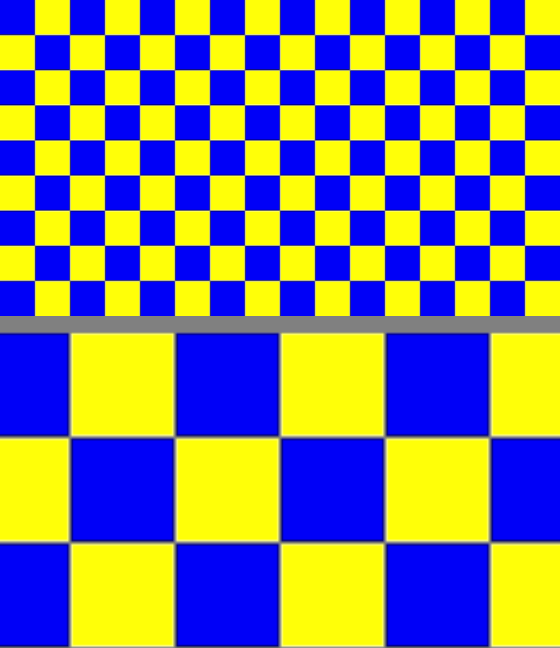
Top, the full canvas; bottom, a detail of the centre.
This pattern is drawn by a WebGL 1 fragment shader. Its source:

```glsl
precision highp float;

uniform vec2 u_resolution;

// +1 for even cells, -1 for odd cells
vec2 paritySign(vec2 cell) {
  return 1.0 - 2.0 * mod(cell, 2.0);
}

void main() {
  vec2 cells = vec2(16.0, 9.0);
  vec2 grid = gl_FragCoord.xy / u_resolution * cells;
  vec2 pixel = cells / u_resolution;

  // Distance to the nearest inner grid line, leaving the canvas rim clean
  vec2 line = clamp(floor(grid + 0.5), vec2(1.0), cells - 1.0);
  vec2 edge = abs(grid - line);
  vec2 cellSign = paritySign(floor(grid));

  // Red and green cross each line quickly, blue settles more slowly
  vec2 sharp = cellSign * clamp(edge / max(vec2(0.023), 0.5 * pixel), 0.0, 1.0);
  vec2 soft = smoothstep(vec2(0.016), max(vec2(0.04), pixel), edge);
  float lightness = 0.5 - 0.5 * sharp.x * sharp.y;
  float blue = 0.5 + 0.47 * cellSign.x * cellSign.y * soft.x * soft.y;

  // Slight tint along seams, alternating with the order of the two cells
  vec2 seamSign = paritySign(line - 1.0) * cellSign.yx;
  float tint = edge.x < edge.y ? seamSign.x : seamSign.y;
  blue += 0.06 * tint * (1.0 - soft.x * soft.y);

  gl_FragColor = vec4(vec2(lightness), blue, 1.0);
}
```
